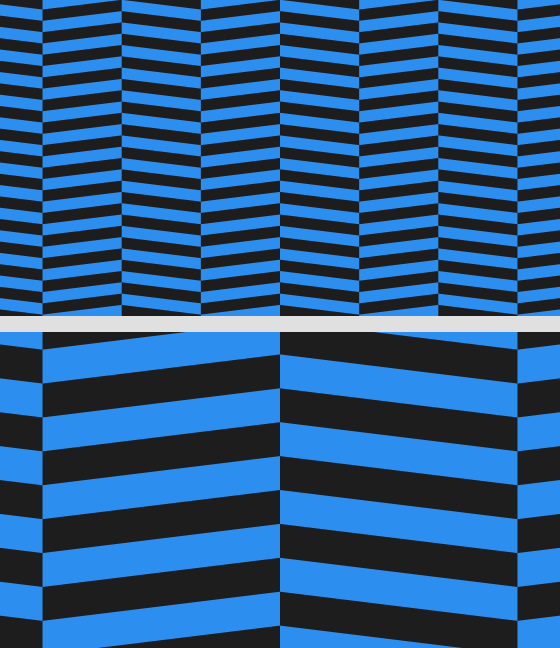
Top: the whole. Bottom: its middle third, enlarged.
A Shadertoy shader for this pattern:

```glsl
// Herringbone of slanted blue and charcoal bars in mirrored columns

#define COLUMN_WIDTH 0.2505
#define BAR_HEIGHT 0.03576
#define SLOPE 0.1228
#define BLUE vec3(0.173, 0.561, 0.941)
#define CHARCOAL vec3(0.114, 0.114, 0.114)

// Smoothed square wave: +1 over the first width, -1 over the next
float squareWave(float x, float width, float blur) {
    float u = mod(x + 0.5 * width, 2.0 * width);
    float edgeDistance = 0.5 * width - abs(u - width);
    return clamp(2.0 * edgeDistance / blur, -1.0, 1.0);
}

void mainImage(out vec4 fragColor, in vec2 fragCoord) {
    // Centred coordinates, one unit per canvas height
    vec2 p = (fragCoord - 0.5 * iResolution.xy) / iResolution.y;
    float pixel = 1.0 / iResolution.y;

    // Fold x so that the slant mirrors at each column seam
    float fold = abs(mod(p.x + COLUMN_WIDTH, 2.0 * COLUMN_WIDTH) - COLUMN_WIDTH);

    // Alternate columns swap the two bar colours
    float bars = squareWave(p.y + SLOPE * fold, BAR_HEIGHT, pixel);
    float columns = squareWave(p.x, COLUMN_WIDTH, pixel);
    float blueAmount = 0.5 - 0.5 * bars * columns;

    fragColor = vec4(mix(CHARCOAL, BLUE, blueAmount), 1.0);
}
```
